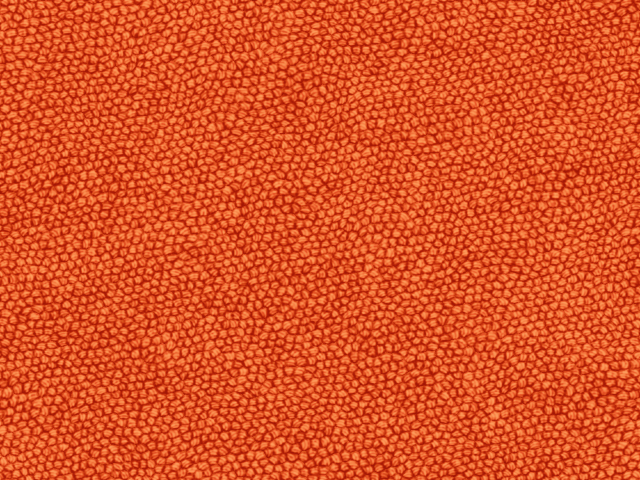
Write a WebGL 2 fragment shader that draws this texture.

```glsl
#version 300 es
precision highp float;
// Orange looped-pile fabric: staggered woolly tufts with twisted strands and dark red gaps.

uniform vec2 u_resolution;
out vec4 fragColor;

const vec2 TUFTS_PER_HEIGHT = vec2(51.0, 61.0);
const float ROW_TILT = 0.2;
const float GRAIN_PER_HEIGHT = 210.0;
const float STRAND_FREQUENCY = 17.0;

// Thread colours from gap to highlight, and the tone at which each one sits.
const int STOPS = 8;
const vec3 THREAD[STOPS] = vec3[STOPS](
    vec3(0.62, 0.08, 0.02), vec3(0.71, 0.13, 0.03), vec3(0.81, 0.22, 0.07),
    vec3(0.85, 0.33, 0.11), vec3(0.91, 0.31, 0.15), vec3(0.94, 0.43, 0.21),
    vec3(0.97, 0.53, 0.29), vec3(0.99, 0.62, 0.37));
const float TONE[STOPS] = float[STOPS](0.0, 0.065, 0.235, 0.435, 0.615, 0.805, 0.955, 1.0);

vec2 hash2(vec2 cell, uint seed) {
    uvec2 q = uvec2(ivec2(cell)) * uvec2(1597u, 3571u) + seed * 7919u;
    uint h = (q.x ^ (q.y << 9)) * 747796405u + q.y;
    h = ((h >> 15) ^ h) * 2246822519u;
    h = ((h >> 13) ^ h) * 3266489917u;
    h ^= h >> 16;
    return vec2(h & 65535u, h >> 16) / 65535.0;
}

float valueNoise(vec2 p, uint seed) {
    vec2 cell = floor(p);
    vec2 f = fract(p);
    f = f * f * (3.0 - 2.0 * f);
    float bottom = mix(hash2(cell, seed).x, hash2(cell + vec2(1, 0), seed).x, f.x);
    float top = mix(hash2(cell + vec2(0, 1), seed).x, hash2(cell + vec2(1, 1), seed).x, f.x);
    return mix(bottom, top, f.y);
}

mat2 rotation(float angle) {
    float c = cos(angle), s = sin(angle);
    return mat2(c, s, -s, c);
}

// Finds the nearest tuft: its id, the offset from its centre, and the depth inside its rim.
float nearestTuft(vec2 p, out vec2 id, out vec2 offset) {
    float nearest = 9.0, second = 9.0;
    for (int j = -1; j <= 1; j++) {
        float row = floor(p.y) + float(j);
        float stagger = 0.5 * mod(row, 2.0);
        for (int i = -1; i <= 1; i++) {
            vec2 cell = vec2(floor(p.x - stagger) + float(i), row);
            vec2 centre = cell + vec2(stagger, 0.0) + 0.5 + 0.5 * (hash2(cell, 1u) - 0.5);
            float d = length(p - centre);
            if (d < nearest) {
                second = nearest;
                nearest = d;
                id = cell;
                offset = p - centre;
            } else {
                second = min(second, d);
            }
        }
    }
    return second - nearest;
}

// Curved strands twisted across one tuft, from -1 to 1.
float strands(vec2 offset, vec2 variation) {
    vec2 q = rotation(0.6 + 2.4 * (variation.x - 0.5)) * offset;
    return sin(STRAND_FREQUENCY * (q.y + 0.6 * q.x * q.x) + 6.283 * variation.y);
}

vec3 threadColour(float tone) {
    vec3 colour = THREAD[0];
    for (int i = 1; i < STOPS; i++) {
        colour = mix(colour, THREAD[i], clamp((tone - TONE[i - 1]) / (TONE[i] - TONE[i - 1]), 0.0, 1.0));
    }
    return colour;
}

vec3 fabric(vec2 uv) {
    // Uneven rows
    vec2 wander = vec2(valueNoise(uv * 9.0, 2u), valueNoise(uv * 9.0, 3u)) - 0.5;
    vec2 p = rotation(-ROW_TILT) * (uv + 0.018 * wander) * TUFTS_PER_HEIGHT;

    // Tuft relief, lit from above
    vec2 id, offset;
    float rim = nearestTuft(p, id, offset);
    vec2 variation = hash2(id, 4u);
    float body = smoothstep(0.0, 0.55, rim);
    float light = dot(offset, vec2(0.35, 0.95));

    // Fibres, fuzz and broad faint mottling
    float fibre = strands(offset, variation) * (0.35 + 0.65 * body);
    float fuzz = valueNoise(uv * GRAIN_PER_HEIGHT, 5u) - 0.5;
    float mottle = valueNoise(uv * vec2(5.0, 11.0), 6u) - 0.5;
    float tint = hash2(id, 7u).x - 0.5;

    float relief = 2.5 * (body - 0.52) + 1.1 * light + 0.55 * fibre
                 + 2.1 * fuzz + 0.4 * mottle + 0.6 * tint;
    return threadColour(1.0 / (1.0 + exp(-1.7 * relief)));
}

void main() {
    // Four samples smooth the edges
    vec3 colour = vec3(0.0);
    for (int k = 0; k < 4; k++) {
        vec2 shift = 0.5 * vec2(k & 1, k >> 1) - 0.25;
        colour += fabric((gl_FragCoord.xy + shift) / u_resolution.y);
    }
    fragColor = vec4(0.25 * colour, 1.0);
}
```
